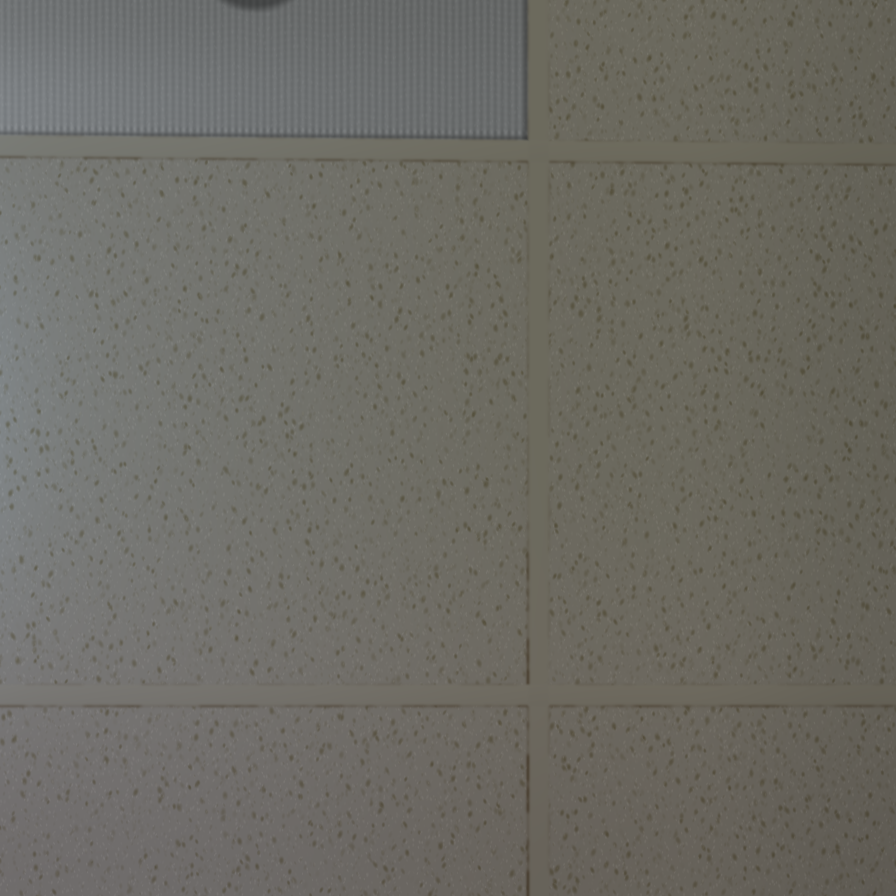
Write a WebGL 2 fragment shader that draws this texture.

```glsl
#version 300 es
precision highp float;

uniform vec2 u_resolution;
out vec4 fragColor;

// Ceiling grid
const vec2 GRID_ORIGIN = vec2(0.601, 0.837);
const vec2 GRID_PITCH = vec2(0.620, 0.613);
const vec2 BAR_HALF = vec2(0.0118, 0.0122);
const float ROW_TILT = 0.015;
const float SEAM_WIDTH = 0.0021;

// Specks
const vec2 PIT_CELL = vec2(0.0105, 0.0125);
const vec2 FLECK_CELL = vec2(0.0068, 0.0090);
const vec2 GRAIN_CELL = vec2(0.0050, 0.0068);
const float GRAIN_AMOUNT = 0.036;

// Ribbed vent panel
const float RIB_COUNT = 128.0;
const vec2 HUB_CENTER = vec2(0.285, 1.028);
const vec2 HUB_RADIUS = vec2(0.055, 0.040);

// Colours
const vec3 WARM = vec3(0.424, 0.415, 0.372);
const vec3 NEUTRAL = vec3(0.455, 0.456, 0.435);
const vec3 COOL_GLOW = vec3(0.050, 0.070, 0.100);
const vec3 ROSE_TINT = vec3(0.012, -0.003, 0.014);
const vec3 PIT_TINT = vec3(0.79, 0.76, 0.64);
const vec3 STAIN_TINT = vec3(0.72, 0.65, 0.56);
const vec3 VENT_LIGHT = vec3(0.495, 0.512, 0.525);
const vec3 VENT_DARK = vec3(0.372, 0.378, 0.372);

vec2 hash2(vec2 p) {
  vec3 q = fract(p.xyx * vec3(0.1031, 0.1030, 0.0973));
  q += dot(q, q.yzx + 33.33);
  return fract((q.xx + q.yz) * q.zy);
}

// Cellular specks: one soft upright ellipse per cell, many of them faint
float specks(vec2 p, vec2 cellSize, float seed, float density) {
  vec2 cell = floor(p / cellSize);
  float ink = 0.0;
  for (int j = -1; j <= 1; j++) {
    for (int i = -1; i <= 1; i++) {
      vec2 id = cell + vec2(i, j) + 200.0;
      vec2 place = hash2(id + seed);
      vec2 trait = hash2(id * 1.37 + seed + 71.7);
      vec2 d = p / cellSize - (id - 200.0) - place;
      d.x += d.y * (fract(trait.x * 7.0 + trait.y * 5.0) - 0.5) * 0.9;
      vec2 radius = vec2(0.23, 0.30) * mix(0.70, 1.25, trait.y);
      float shape = 1.0 - smoothstep(0.15, 1.45, length(d / radius));
      float strength = smoothstep(1.0 - density, 1.10, trait.x);
      ink = max(ink, shape * strength);
    }
  }
  return ink;
}

// Smooth irregular variation from layered sines
float waver(float t) {
  return 0.5 + 0.25 * sin(t * 23.0 + 1.0) + 0.15 * sin(t * 61.0) + 0.10 * sin(t * 147.0);
}

float line(float d, float width) {
  return exp(-d * d / (width * width));
}

// Cool light from the left, rosy floor bounce, dim far corners
vec3 roomLight(vec2 p) {
  vec3 light = mix(NEUTRAL, WARM, smoothstep(0.12, 0.72, p.x));
  float rise = (p.y - 0.54) / 0.30;
  light += COOL_GLOW * exp(-p.x / 0.12 - rise * rise);
  float lowLeft = (1.0 - smoothstep(0.05, 0.55, p.y)) * (1.0 - 0.5 * p.x);
  light += ROSE_TINT * lowLeft;
  light *= 1.0 - 0.06 * smoothstep(0.30, 0.0, p.y);
  light *= 1.0 - 0.07 * smoothstep(0.75, 1.0, p.x);
  return light;
}

vec3 ventPanel(vec2 p, vec2 offset) {
  float glow = exp(-p.x * 1.9) * (1.0 - 0.40 * smoothstep(0.88, 1.0, p.y));
  vec3 color = mix(VENT_DARK, VENT_LIGHT, glow);
  float rib = sin(p.x * RIB_COUNT * 6.2832);
  float weave = sin(p.y * RIB_COUNT * 6.2832 + 1.5 * sin(p.x * 90.0));
  color += 0.020 * rib + 0.003 * weave;
  color += GRAIN_AMOUNT * 0.5 * (specks(p, GRAIN_CELL, 11.0, 0.95) - 0.25);
  color *= 1.0 - 0.20 * line(offset.y - BAR_HALF.y - 0.002, 0.003);
  color *= 1.0 - 0.26 * line(offset.x + BAR_HALF.x + 0.002, 0.003);
  color += 0.025 * rib * line(offset.y - BAR_HALF.y - 0.008, 0.003);
  float hub = length((p - HUB_CENTER) / HUB_RADIUS);
  return color * mix(0.66, 1.0, smoothstep(0.82, 1.12, hub));
}

vec3 mineralTile(vec2 p, vec2 tile, vec3 light) {
  vec2 variety = hash2(tile + 19.0);
  float seed = floor(variety.x * 90.0) + 7.0;
  float coarse = mix(0.62, 0.85, smoothstep(0.0, 0.95, p.x + 0.3 * (p.y - 0.5)));
  float pits = specks(p, PIT_CELL, seed, coarse + 0.08 * (variety.y - 0.5));
  float flecks = specks(p + 0.31, FLECK_CELL, seed + 31.0, 0.75);
  float grain = specks(p + 0.57, GRAIN_CELL, seed + 53.0, 0.95);
  vec3 color = light + GRAIN_AMOUNT * (grain - 0.12);
  return color * mix(vec3(1.0), PIT_TINT, min(pits * 0.90 + flecks * 0.30, 1.0));
}

void main() {
  vec2 p = gl_FragCoord.xy / u_resolution;
  float soft = max(0.0022, 0.75 / u_resolution.y);

  // Repeat the slightly tilted grid
  vec2 level = p;
  level.y += ROW_TILT * p.x * (p.y - GRID_ORIGIN.y + GRID_PITCH.y);
  vec2 gridPos = (level - GRID_ORIGIN) / GRID_PITCH;
  vec2 tile = floor(gridPos);
  vec2 offset = (fract(gridPos + 0.5) - 0.5) * GRID_PITCH;
  vec3 light = roomLight(p);

  bool isVent = tile.x < 0.0 && tile.y >= 0.0;
  vec3 color = isVent ? ventPanel(p, offset) : mineralTile(p, tile, light);

  // Smooth metal bars with faint shading across their width
  vec2 cover = 1.0 - smoothstep(BAR_HALF - soft, BAR_HALF + soft, abs(offset));
  float sheen = 1.0 + 0.012 * cover.y * (1.0 - cover.x) + 1.0 * offset.y * cover.y;
  vec3 metal = light * vec3(0.990, 0.988, 0.965) * sheen;
  color = mix(color, metal, max(cover.x, cover.y));

  // Broken brown stains along the bar edges
  float age = mix(0.22, 0.90, smoothstep(0.50, 0.23, p.y));
  vec2 breaks = smoothstep(0.25, 0.75, vec2(waver(p.x * 2.3), waver(p.y * 2.3)));
  float leftSeam = line(offset.x + BAR_HALF.x, SEAM_WIDTH) * age * (0.30 + 0.80 * breaks.y);
  float rightSeam = line(offset.x - BAR_HALF.x, SEAM_WIDTH) * 0.16 * (1.0 - breaks.y);
  float lowerSeam = line(offset.y + BAR_HALF.y, SEAM_WIDTH) * (0.16 + 0.38 * breaks.x);
  float upperSeam = line(offset.y - BAR_HALF.y, SEAM_WIDTH) * 0.16 * (1.0 - breaks.x);
  float stain = (leftSeam + rightSeam) * (1.0 - cover.y) + (lowerSeam + upperSeam) * (1.0 - cover.x);
  color *= mix(vec3(1.0), STAIN_TINT, clamp(stain, 0.0, 1.0));

  fragColor = vec4(color, 1.0);
}
```
